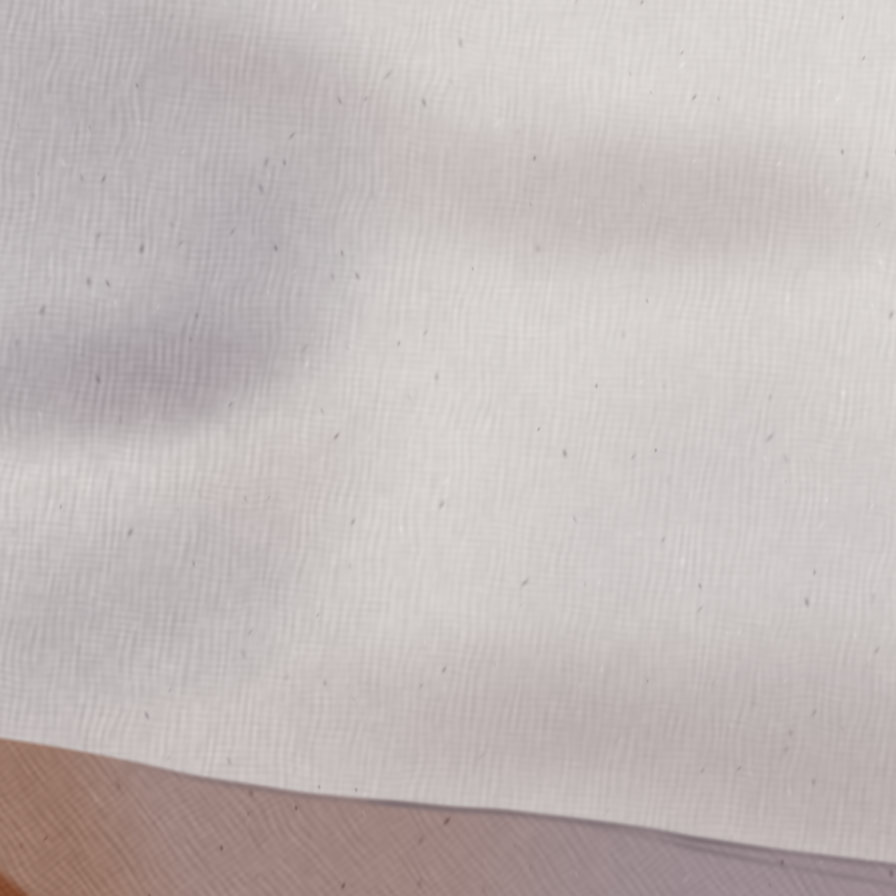
A WebGL 1 fragment shader for this texture:

```glsl
precision highp float;
// Pale woven cloth in soft light, with a hem lying over a browner cloth below.
// Soft elliptical folds tint the cloth; broken leaning ribs, short weft threads
// and rare flecks make the weave; a gently bent line divides the two layers.
uniform vec2 u_resolution;

#define RIB_COUNT 98.0
#define WEFT_COUNT 125.0
#define RIB_LEAN 0.13
#define WEAVE_CONTRAST 0.026
#define GRAIN_CONTRAST 0.055
#define FLECK_CELLS 40.0
#define FLECK_SHARE 0.16
#define FOLD_WARP 0.07
#define HEM_WIDTH 0.0042
#define HEM_BLUR 0.0035

const vec3 LIT_CLOTH = vec3(0.856, 0.840, 0.826);
const vec3 COOL_SHADE = vec3(0.640, 0.615, 0.640);
const vec3 MAUVE_SHADE = vec3(0.630, 0.570, 0.580);
const vec3 TAN_CLOTH = vec3(0.600, 0.465, 0.405);
const vec3 ROSE_CLOTH = vec3(0.620, 0.520, 0.500);
const vec3 GREY_CLOTH = vec3(0.610, 0.550, 0.570);
const vec3 RUST_CORNER = vec3(0.500, 0.290, 0.190);
const vec3 HEM_SHADOW = vec3(0.460, 0.410, 0.430);

float hash(vec2 p) {
  vec3 q = fract(vec3(p.xyx) * 0.1031);
  q += dot(q, q.yzx + 33.33);
  return fract((q.x + q.y) * q.z);
}

float noise(vec2 p) {
  vec2 i = floor(p), f = fract(p);
  f = f * f * (3.0 - 2.0 * f);
  return mix(mix(hash(i), hash(i + vec2(1.0, 0.0)), f.x),
             mix(hash(i + vec2(0.0, 1.0)), hash(i + 1.0), f.x), f.y);
}

float fbm(vec2 p) {
  float sum = 0.0, gain = 0.5;
  for (int i = 0; i < 4; i++) {
    sum += gain * noise(p);
    p = p * 2.03 + 17.1;
    gain *= 0.5;
  }
  return sum / 0.9375;
}

// Soft elliptical shade; slope shears it along x.
float fold(vec2 p, vec2 centre, vec2 radius, float slope) {
  vec2 d = p - centre;
  d.y -= slope * d.x;
  d /= radius;
  float r2 = dot(d, d);
  return exp(-r2 * (0.6 + 0.4 * r2));
}

// Signed brightness of the ribs and of the fainter weft, both broken up.
float weave(vec2 p) {
  float rib = sin(6.2832 * (p.x * RIB_COUNT + 0.9 * noise(p * vec2(30.0, 22.0))));
  float weft = sin(6.2832 * (p.y * WEFT_COUNT + 1.2 * noise(p * vec2(24.0, 12.0))));
  float ribPower = noise(p * vec2(80.0, 34.0) + 5.0);
  float weftPower = noise(p * vec2(40.0, 70.0) + 31.0);
  return 0.75 * rib * ribPower + 0.30 * weft * weftPower;
}

// Uneven yarn: short streaks along both thread directions.
float yarn(vec2 p) {
  float along = noise(p * vec2(230.0, 75.0));
  float across = noise(p * vec2(80.0, 210.0) + 63.0);
  return 0.42 * along + 0.28 * across + 0.30 * fbm(p * 45.0 + 9.0) - 0.5;
}

// Rare slubs, longer along the ribs; most are faint.
float flecks(vec2 p, float seed) {
  vec2 g = p * FLECK_CELLS, cell = floor(g);
  float chance = hash(cell + seed);
  vec2 spot = 0.25 + 0.5 * vec2(hash(cell + seed + 7.0), hash(cell + seed + 13.0));
  float size = 0.05 + 0.07 * hash(cell + seed + 23.0);
  float turn = hash(cell + seed + 31.0) - 0.5;
  vec2 d = fract(g) - spot;
  d = vec2(d.x - turn * d.y, d.y) / vec2(size, size * 1.7);
  float depth = pow(hash(cell + seed + 41.0), 2.5);
  return step(chance, FLECK_SHARE) * depth * exp(-dot(d, d));
}

vec3 upperCloth(vec2 p, float aboveHem) {
  vec2 q = p + FOLD_WARP * (vec2(fbm(p * 5.0), fbm(p * 5.0 + 40.0)) - 0.5);
  float cool = 0.48 * fold(q, vec2(0.12, 0.86), vec2(0.31, 0.24), -0.2)
             + 0.30 * fold(q, vec2(0.28, 0.69), vec2(0.14, 0.13), 0.5)
             + 0.50 * fold(q, vec2(0.08, 0.595), vec2(0.23, 0.068), 0.0)
             + 0.32 * fold(q, vec2(0.16, 0.33), vec2(0.22, 0.11), 0.1)
             + 0.20 * fold(q, vec2(0.88, 0.40), vec2(0.36, 0.22), -0.1);
  float mauve = 0.30 * fold(q, vec2(0.29, 0.92), vec2(0.14, 0.055), -0.2)
              + 0.38 * fold(q, vec2(0.69, 0.79), vec2(0.33, 0.085), -0.10)
              + 0.28 * fold(q, vec2(0.17, 0.585), vec2(0.15, 0.06), 0.1)
              + 0.25 * fold(q, vec2(0.31, 0.45), vec2(0.13, 0.10), 0.3)
              + 0.24 * fold(q, vec2(0.54, 0.20), vec2(0.20, 0.09), 0.0)
              + 0.34 * fold(q, vec2(0.92, 0.16), vec2(0.30, 0.13), -0.1);
  mauve += 0.24 * (1.0 - smoothstep(0.0, 0.34, aboveHem));
  cool += 0.15 * (1.0 - smoothstep(0.05, 0.45, p.x)) + 0.14 * (fbm(p * 6.0) - 0.4);
  vec3 cloth = mix(LIT_CLOTH, COOL_SHADE, clamp(cool, 0.0, 1.0));
  return mix(cloth, MAUVE_SHADE, clamp(mauve, 0.0, 0.8));
}

vec3 lowerCloth(vec2 p) {
  vec3 cloth = mix(TAN_CLOTH, ROSE_CLOTH, smoothstep(0.09, 0.24, p.x + 0.4 * p.y));
  cloth = mix(cloth, GREY_CLOTH, smoothstep(0.40, 0.80, p.x));
  return mix(cloth, RUST_CORNER, smoothstep(0.045, 0.020, p.x + 1.2 * p.y));
}

void main() {
  vec2 p = gl_FragCoord.xy / u_resolution;
  float bend = (p.x - 0.30) / 0.17;
  float hem = 0.175 - 0.140 * p.x - 0.014 * exp(-bend * bend);
  hem += 0.005 * (noise(vec2(p.x * 14.0, 2.0)) - 0.5);
  float height = p.y - hem;
  float upper = smoothstep(-HEM_BLUR, HEM_BLUR, height);

  // Each layer has its own thread direction.
  vec2 straight = vec2(p.x - RIB_LEAN * p.y, p.y + 0.06 * p.x);
  vec2 slanted = vec2(p.x * 0.8 + p.y * 0.6, p.y * 0.8 - p.x * 0.6);
  float threads = mix(weave(slanted), weave(straight), upper);
  float grain = mix(yarn(slanted), yarn(straight), upper);

  vec3 color = mix(lowerCloth(p), upperCloth(p, height), upper);
  float shadeGain = mix(1.3, 0.85, smoothstep(0.1, 0.6, p.x));
  color += shadeGain * (WEAVE_CONTRAST * threads + GRAIN_CONTRAST * grain);
  color -= vec3(0.15, 0.16, 0.15) * flecks(straight, 3.0);
  color += 0.05 * flecks(straight + 0.37, 71.0);

  // Dark hem line of uneven strength, with a second seam line at the right.
  float wear = 0.35 + 0.65 * noise(vec2(p.x * 18.0, 8.0));
  float line = exp(-pow(abs(height + 0.003) / HEM_WIDTH, 2.0));
  color = mix(color, HEM_SHADOW, 0.85 * wear * line * smoothstep(0.10, 0.35, p.x));
  float seam = exp(-pow(abs(height + 0.004 + 0.05 * (p.x - 0.60)) / HEM_WIDTH, 2.0));
  color = mix(color, HEM_SHADOW, 0.6 * wear * seam * smoothstep(0.60, 0.78, p.x));
  gl_FragColor = vec4(clamp(color, 0.0, 1.0), 1.0);
}
```
